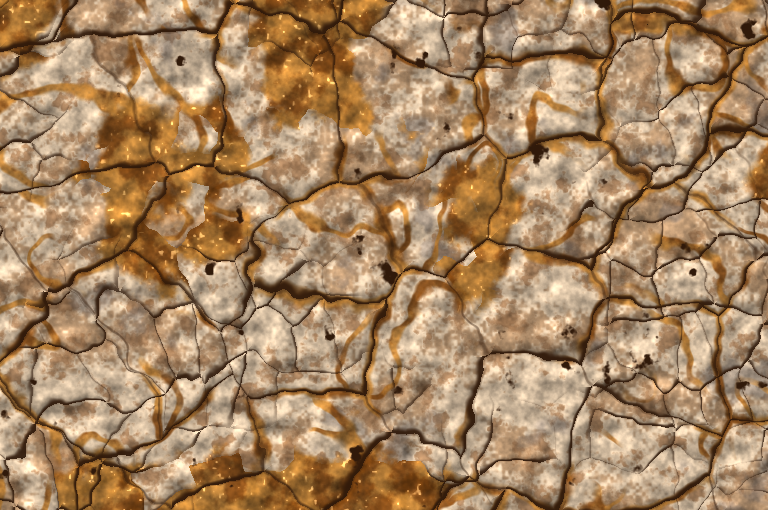
This texture is drawn by a WebGL 1 fragment shader. Its source:

```glsl
precision highp float;
// Weathered, powdery rock broken into stones, with rusty veins and wet ochre patches.
// Warped Voronoi cells give the stones and cracks, contour lines of a per-stone
// noise give the veins, and layered noise gives the powder, stains and relief.
uniform vec2 u_resolution;

const vec3 CREAM = vec3(0.82, 0.73, 0.62);
const vec3 BEIGE = vec3(0.72, 0.58, 0.44);
const vec3 BROWN = vec3(0.55, 0.40, 0.27);
const vec3 OCHRE = vec3(0.70, 0.47, 0.19);
const vec3 RUST = vec3(0.46, 0.25, 0.06);
const vec3 SHADOW = vec3(0.19, 0.10, 0.04);

struct Stone { float edge; vec2 normal; vec2 id; };

float hash(vec2 p) {
  vec3 q = fract(p.xyx * 0.1031);
  q += dot(q, q.yzx + 33.33);
  return fract((q.x + q.y) * q.z);
}

float noise(vec2 p) {
  vec2 i = floor(p), f = fract(p);
  f = f * f * (3.0 - 2.0 * f);
  return mix(mix(hash(i), hash(i + vec2(1, 0)), f.x),
             mix(hash(i + vec2(0, 1)), hash(i + vec2(1, 1)), f.x), f.y);
}

float fbm(vec2 p) {
  float sum = 0.0, amp = 0.516;
  for (int i = 0; i < 5; i++) {
    sum += amp * noise(p);
    p = mat2(1.6, 1.2, -1.2, 1.6) * p + 17.3;
    amp *= 0.5;
  }
  return sum;
}

vec2 site(vec2 cell) {
  return 0.5 + 0.85 * (vec2(hash(cell), hash(cell + 57.3)) - 0.5);
}

// Nearest Voronoi cell: distance to its border and the outward border normal
Stone stoneAt(vec2 p) {
  vec2 cell = floor(p), f = fract(p), nearest = vec2(0.0), home = vec2(0.0);
  float best = 9.0;
  for (int j = -1; j <= 1; j++)
    for (int i = -1; i <= 1; i++) {
      vec2 g = vec2(float(i), float(j));
      vec2 r = g + site(cell + g) - f;
      if (dot(r, r) < best) { best = dot(r, r); nearest = r; home = g; }
    }
  Stone s = Stone(9.0, vec2(0.0), cell + home);
  for (int j = -2; j <= 2; j++)
    for (int i = -2; i <= 2; i++) {
      vec2 g = home + vec2(float(i), float(j));
      vec2 r = g + site(cell + g) - f, across = r - nearest;
      if (dot(across, across) > 0.0001) {
        float d = dot(0.5 * (r + nearest), normalize(across));
        if (d < s.edge) { s.edge = d; s.normal = normalize(across); }
      }
    }
  return s;
}

// Distance to a contour line of noise that is turned and shifted for each stone
float veinDistance(vec2 p, vec2 id) {
  float a = 6.283 * hash(id + 3.1);
  vec2 v = mat2(cos(a), -sin(a), sin(a), cos(a)) * p * vec2(13.0, 7.0) + id * 13.7;
  float n = noise(v);
  vec2 slope = vec2(noise(v + vec2(0.05, 0)) - n, noise(v + vec2(0, 0.05)) - n) / 0.05;
  return abs(n - 0.5) / max(length(slope * vec2(13.0, 7.0)), 2.5);
}

void main() {
  vec2 p = gl_FragCoord.xy / u_resolution.y;
  float px = 1.0 / u_resolution.y;
  vec2 q = p + 0.16 * (vec2(fbm(p * 4.0), fbm(p * 4.0 + 31.0)) - 0.5)
         + 0.012 * (vec2(noise(p * 34.0), noise(p * 34.0 + 9.0)) - 0.5);
  Stone big = stoneAt(q * 4.3);
  Stone small = stoneAt(q * 10.0 + 7.0);
  float bigEdge = big.edge / 4.3, smallEdge = small.edge / 10.0;
  float grain = 0.6 * noise(p * 160.0) + 0.4 * noise(p * 95.0 + 5.0);
  float broken = smoothstep(0.42, 0.58, fbm(p * 3.0 + 71.0));

  // Powdery surface with brown speckle and grey stains
  float tone = fbm(p * 9.0) + 0.45 * (grain - 0.5) + 0.1 * (hash(big.id) - 0.5);
  vec3 color = mix(BEIGE, CREAM, smoothstep(0.36, 0.58, tone));
  float speckle = fbm(p * 30.0 + 13.0) + 0.3 * (grain - 0.5);
  color = mix(color, BROWN, 0.8 * smoothstep(0.54, 0.72, speckle));
  color = mix(color, vec3(0.46, 0.42, 0.40), 0.5 * smoothstep(0.64, 0.78, fbm(p * 12.0 + 47.0)));

  // Rusty veins and stone rims
  vec3 rusty = mix(RUST, OCHRE, smoothstep(0.34, 0.58, fbm(p * 24.0 + 5.0)));
  float width = 0.003 + 0.009 * noise(p * 15.0 + 3.0);
  float vein = 1.0 - smoothstep(width * 0.5, width + 1.5 * px, veinDistance(q, big.id));
  vein *= smoothstep(0.38, 0.50, fbm(p * 5.0 + 23.0));
  float rim = 1.0 - smoothstep(0.005, 0.014, bigEdge);
  rim *= smoothstep(0.44, 0.56, fbm(p * 6.0 + 91.0));
  color = mix(color, rusty, 0.88 * max(vein, rim));

  // Wet ochre patches that follow the small stones, with glints
  float wet = fbm(p * 3.2 + 63.0) + 0.24 * (hash(small.id + 8.0) - 0.5);
  wet = smoothstep(0.63, 0.69, wet + 0.08 * (speckle - 0.5));
  color = mix(color, rusty, 0.92 * wet);
  color += wet * vec3(0.35, 0.32, 0.24) * smoothstep(0.74, 0.9, grain);

  // Light from the upper left: bump relief, lit rims and shaded cracks
  vec2 toLight = vec2(-0.5, 0.87);
  float bump = fbm(p * 26.0) - fbm(p * 26.0 + 0.6 * toLight);
  color *= (1.0 + 0.9 * bump) * (1.0 + 0.3 * (grain - 0.5));
  float bigShade = smoothstep(-0.2, 0.9, -dot(big.normal, toLight));
  float smallShade = smoothstep(-0.1, 0.9, -dot(small.normal, toLight));
  color *= 1.0 - 0.3 * bigShade * (1.0 - smoothstep(0.0, 0.03, bigEdge));
  color *= 1.0 - 0.3 * broken * smallShade * (1.0 - smoothstep(0.0, 0.018, smallEdge));
  float bigWidth = 0.002 + 0.013 * bigShade * noise(p * 11.0 + 41.0);
  float smallWidth = 0.001 + 0.008 * smallShade * noise(p * 17.0 + 29.0);
  float crack = (1.0 - smoothstep(bigWidth * 0.3, bigWidth + px, bigEdge)) * (0.35 + 0.6 * bigShade);
  float chip = (1.0 - smoothstep(smallWidth * 0.3, smallWidth + px, smallEdge)) * broken * (0.2 + 0.7 * smallShade);
  float pit = smoothstep(0.76, 0.82, fbm(p * 17.0 + 83.0));
  color = mix(color, SHADOW, max(max(crack, chip), pit));

  gl_FragColor = vec4(clamp(color, 0.0, 1.0), 1.0);
}
```
